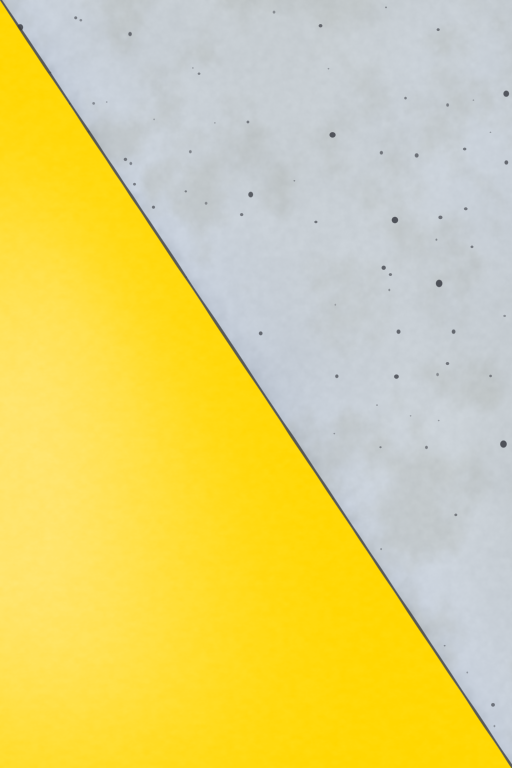
A WebGL 2 fragment shader for this texture:

```glsl
#version 300 es
precision highp float;
// Satin yellow panel meeting pitted grey concrete along a dark diagonal seam.
uniform vec2 u_resolution;
out vec4 outColor;

const vec3 YELLOW_DEEP = vec3(1.0, 0.845, 0.01);
const vec3 YELLOW_PALE = vec3(1.0, 0.895, 0.42);
const vec3 CONCRETE = vec3(0.775, 0.8, 0.815);
const vec3 CONCRETE_BLUE = vec3(0.79, 0.825, 0.875);
const vec3 STAIN = vec3(0.71, 0.73, 0.725);
const vec3 PORE = vec3(0.24, 0.25, 0.28);
const vec3 SEAM = vec3(0.25, 0.25, 0.24);

float hash(vec2 p) {
  vec3 q = fract(vec3(p.xyx) * 0.1031);
  q += dot(q, q.yzx + 33.33);
  return fract((q.x + q.y) * q.z);
}

float noise(vec2 p) {
  vec2 i = floor(p), f = fract(p);
  f = f * f * (3.0 - 2.0 * f);
  return mix(mix(hash(i), hash(i + vec2(1, 0)), f.x),
             mix(hash(i + vec2(0, 1)), hash(i + vec2(1, 1)), f.x), f.y);
}

float fbm(vec2 p) {
  float sum = 0.0, amp = 0.5;
  for (int i = 0; i < 5; i++) {
    sum += amp * noise(p);
    p = mat2(0.8, 0.6, -0.6, 0.8) * p * 2.03 + 7.1;
    amp *= 0.5;
  }
  return sum;
}

// Soft elliptical falloff around a centre
float glow(vec2 p, vec2 centre, vec2 size) {
  vec2 q = (p - centre) / size;
  return exp(-dot(q, q));
}

// One round pit per occupied grid cell
float pores(vec2 p, float cells, float density, float maxRadius, float px) {
  vec2 id = floor(p * cells);
  float chance = hash(id + 3.7);
  vec2 offset = 0.2 + 0.6 * vec2(hash(id + 11.3), hash(id + 29.1));
  float size = hash(id + 47.9);
  float radius = maxRadius * mix(0.35, 1.0, size * size * size);
  vec2 q = p - (id + offset) / cells;
  q.y *= mix(0.8, 1.2, hash(id + 61.7));
  float mask = 1.0 - smoothstep(radius - px, radius + px, length(q));
  return mask * step(chance, density) * mix(0.5, 1.0, size);
}

vec3 panel(vec2 p, float edgeDist) {
  float light = glow(p, vec2(0.0, 0.33), vec2(0.25, 0.3));
  light += 0.35 * glow(p, vec2(0.04, 0.62), vec2(0.16, 0.2));
  light += 0.22 * glow(p, vec2(0.15, 0.12), vec2(0.2, 0.16));
  light *= mix(0.45, 1.0, smoothstep(0.0, 0.16, edgeDist));
  vec3 c = mix(YELLOW_DEEP, YELLOW_PALE, clamp(light, 0.0, 1.0));
  float grain = fbm(p * vec2(110.0, 150.0)) - 0.48;
  return c + grain * vec3(0.0, 0.02, 0.07);
}

vec3 concrete(vec2 p, float edgeDist, float px) {
  float broad = fbm(p * 5.0 + 2.3);
  float mottled = fbm(p * vec2(19.0, 16.0) + 9.0);
  float blue = exp(-edgeDist * 9.0) + 0.5 * glow(p, vec2(0.62, 0.82), vec2(0.14, 0.22));
  vec3 c = mix(CONCRETE, CONCRETE_BLUE, clamp(blue, 0.0, 1.0));
  c = mix(c, STAIN, 0.55 * smoothstep(0.46, 0.72, mottled * 0.6 + broad * 0.4));
  c += 0.07 * (broad - 0.46) + 0.035 * (fbm(p * 130.0) - 0.48);
  // Worn rim beside the seam
  c -= 0.07 * exp(-edgeDist * 75.0) * (0.4 + noise(p * 90.0));
  float pits = pores(p, 13.0, 0.5, 0.0048, px);
  pits = max(pits, 0.75 * pores(p + 0.37, 27.0, 0.2, 0.0027, px));
  return mix(c, PORE, pits * 0.9);
}

void main() {
  vec2 p = gl_FragCoord.xy / u_resolution.y;
  float aspect = u_resolution.x / u_resolution.y;
  float px = 0.75 / u_resolution.y;
  // Signed distance to the diagonal, positive on the concrete
  vec2 normal = normalize(vec2(1.0, aspect));
  float d = dot(p - vec2(0.0, 1.0), normal);

  vec3 slab = concrete(p, max(d, 0.0), px);
  vec3 sheet = panel(p, max(-d, 0.0));
  vec3 color = mix(sheet, slab, smoothstep(-px, px, d));

  // Dark joint of slightly varying width
  float halfWidth = 0.0012 + 0.0008 * noise(p * 35.0);
  float joint = 1.0 - smoothstep(halfWidth - px, halfWidth + px, abs(d - 0.001));
  color = mix(color, SEAM, joint * 0.8);
  outColor = vec4(clamp(color, 0.0, 1.0), 1.0);
}
```
